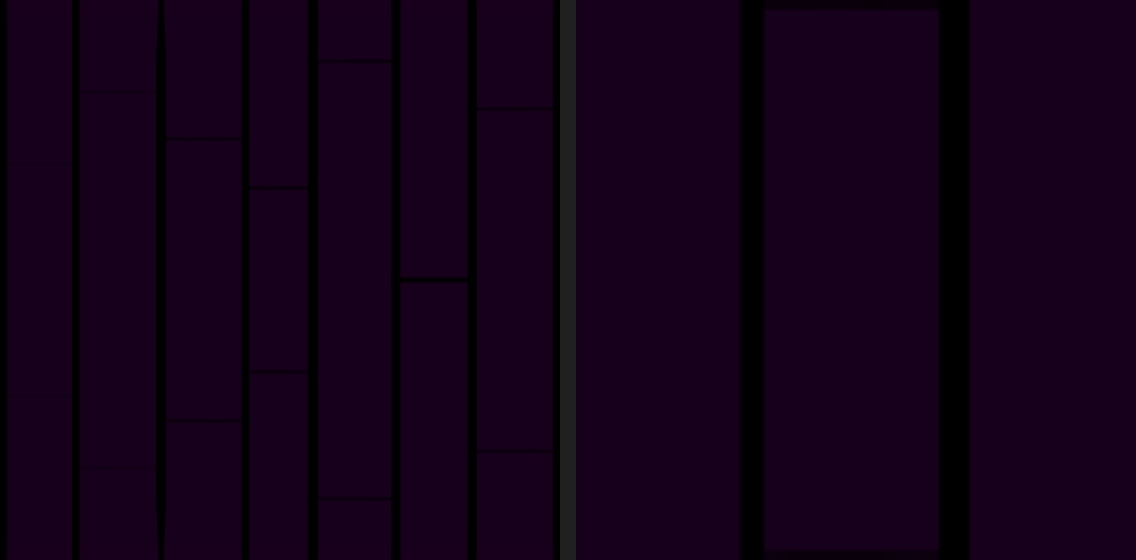
Left: the whole. Right: its middle third, enlarged.
A WebGL 1 fragment shader for this texture:

```glsl
precision mediump float;
// Seven dark violet floor boards of uneven width, parted by black upright gaps.
// A loop over the gaps finds the board under the pixel; each board then gets
// end joints mirrored about mid-height, with noise wearing the joint lines.
uniform vec2 u_resolution;

const vec3 BOARD_COLOR = vec3(0.088, 0.0, 0.106);
const vec3 GAP_COLOR = vec3(0.0);
const vec3 JOINT_COLOR = vec3(0.012, 0.0, 0.014);

// Gap centres and half widths, left to right
const vec4 GAP_X_A = vec4(0.0, 0.1354, 0.2878, 0.4382);
const vec4 GAP_X_B = vec4(0.5586, 0.7070, 0.8431, 1.0);
const vec4 GAP_HALF_A = vec4(0.0130, 0.0066, 0.0090, 0.0072);
const vec4 GAP_HALF_B = vec4(0.0091, 0.0080, 0.0085, 0.0130);

// Joint distance from mid-height and joint darkness, per board
const vec4 JOINT_Y_A = vec4(0.207, 0.3355, 0.252, 0.164);
const vec4 JOINT_Y_B = vec4(0.3905, 0.0, 0.3055, 0.0);
const vec4 JOINT_DARK_A = vec4(0.12, 0.24, 0.62, 0.72);
const vec4 JOINT_DARK_B = vec4(0.62, 1.0, 0.66, 0.0);

const float JOINT_HALF = 0.0032;
const float MID_JOINT_HALF = 0.0047;
const float EDGE_SOFTNESS = 0.0013;
const float TAPERED_GAP = 2.0;
const float TAPER_AMOUNT = 0.45;
const float TAPER_LENGTH = 0.12;
const float JOINT_WEAR = 0.3;
const float WEAR_SCALE = 45.0;
const float END_GLOW = 0.06;

float hash(vec2 p) {
  return fract(sin(dot(p, vec2(12.9898, 78.233))) * 43758.5453);
}

// Smooth noise along one axis, with a separate row for each seed
float noise(float x, float seed) {
  float cell = floor(x);
  return mix(hash(vec2(cell, seed)), hash(vec2(cell + 1.0, seed)),
             smoothstep(0.0, 1.0, x - cell));
}

// Entry i of the eight values held in a and b
float pick(vec4 a, vec4 b, float i) {
  vec4 slot = vec4(0.0, 1.0, 2.0, 3.0);
  return dot(a, 1.0 - step(0.5, abs(slot - i)))
       + dot(b, 1.0 - step(0.5, abs(slot + 4.0 - i)));
}

// Soft-edged line, given the distance to its centre
float line(float dist, float halfWidth, float soft) {
  return 1.0 - smoothstep(halfWidth - soft, halfWidth + soft, dist);
}

void main() {
  vec2 uv = gl_FragCoord.xy / u_resolution;
  float soft = max(EDGE_SOFTNESS, 0.7 / u_resolution.y);
  float endDist = min(uv.y, 1.0 - uv.y);

  // Gaps, one of them narrowing towards its ends
  float gap = 0.0;
  float board = -1.0;
  for (int i = 0; i < 8; i++) {
    float id = float(i);
    float x = pick(GAP_X_A, GAP_X_B, id);
    float halfWidth = pick(GAP_HALF_A, GAP_HALF_B, id);
    if (id == TAPERED_GAP) {
      halfWidth *= 1.0 - TAPER_AMOUNT * (1.0 - smoothstep(0.0, TAPER_LENGTH, endDist));
    }
    gap = max(gap, line(abs(uv.x - x), halfWidth, soft));
    board += step(x, uv.x);
  }

  // End joints, worn unevenly along their length
  float upper = step(0.5, uv.y);
  float jointY = pick(JOINT_Y_A, JOINT_Y_B, board);
  float jointHalf = jointY > 0.0 ? JOINT_HALF : MID_JOINT_HALF;
  float wear = JOINT_WEAR * noise(uv.x * WEAR_SCALE, board + 10.0 * upper);
  float dark = pick(JOINT_DARK_A, JOINT_DARK_B, board);
  dark *= jointY > 0.0 ? 1.0 - wear + 0.15 * upper : 1.0;
  float joint = dark * line(abs(abs(uv.y - 0.5) - jointY), jointHalf, soft);

  // Board tone, a touch lighter near the top and bottom
  float tone = 1.0 + END_GLOW * (1.0 - smoothstep(0.0, 0.08, endDist));
  vec3 color = mix(BOARD_COLOR * tone, JOINT_COLOR, clamp(joint, 0.0, 1.0));
  gl_FragColor = vec4(mix(color, GAP_COLOR, gap), 1.0);
}
```
